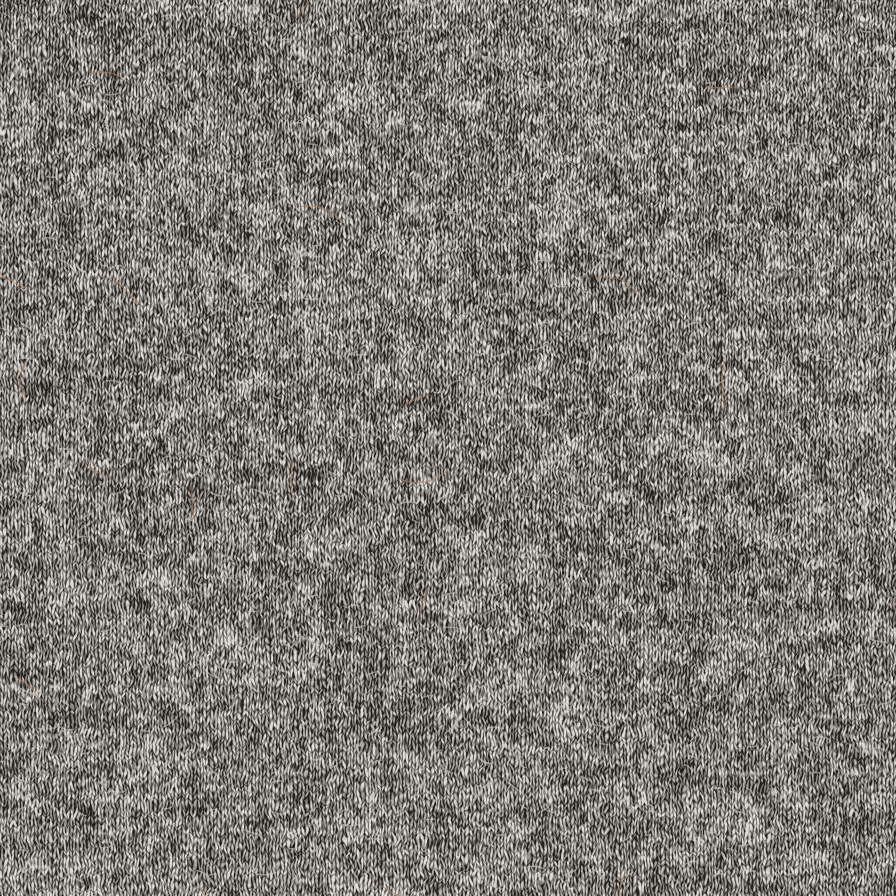
This texture is drawn by a Shadertoy shader. Its source:

```glsl
const vec2 STITCHES = vec2(128.0, 108.0);   // wales and courses per canvas
const vec3 WARM_TINT = vec3(0.013, -0.003, -0.017);
const vec3 PALE_FIBRE = vec3(0.81, 0.80, 0.77);
const vec3 RUST_FIBRE = vec3(0.70, 0.51, 0.37);

float hash(vec2 p) {
    vec3 q = fract(vec3(p.xyx) * 0.1031);
    q += dot(q, q.yzx + 33.33);
    return fract((q.x + q.y) * q.z);
}

float noise(vec2 p) {
    vec2 i = floor(p), f = fract(p);
    f = f * f * (3.0 - 2.0 * f);
    return mix(mix(hash(i), hash(i + vec2(1, 0)), f.x),
               mix(hash(i + vec2(0, 1)), hash(i + vec2(1, 1)), f.x), f.y);
}

float fbm(vec2 p) {
    float sum = 0.0, amp = 0.5;
    for (int i = 0; i < 4; i++) {
        sum += amp * noise(p);
        p = p * 2.03 + 17.3;
        amp *= 0.5;
    }
    return sum / 0.9375;
}

vec2 rotate(vec2 p, float angle) {
    float c = cos(angle), s = sin(angle);
    return vec2(c * p.x - s * p.y, s * p.x + c * p.y);
}

// Brightness of the slanted V legs, with mottled yarn and loose fuzz
float knitTone(vec2 uv) {
    vec2 wobble = vec2(noise(uv * 95.0), noise(uv * 95.0 + 71.0)) - 0.5;
    vec2 st = uv * STITCHES + wobble * vec2(0.5, 1.0);
    float side = abs(fract(st.x) - 0.5);
    float leg = floor(st.x * 2.0);
    float y = st.y - side * 1.7 + 0.5 * (hash(vec2(leg, floor(st.y))) - 0.5);
    float course = floor(y);

    vec2 d = vec2((side - 0.25) / 0.25, (fract(y) - 0.5) / 0.58);
    float loopShape = 1.0 - smoothstep(0.4, 1.2, length(d));

    float yarn = noise(vec2(st.x * 0.4, course * 7.0)) - 0.5;
    float strand = hash(vec2(leg, course + 300.0)) - 0.5;
    float patches = fbm(uv * vec2(19.0, 52.0)) - 0.5;
    float fuzz = noise(rotate(uv, 0.6) * vec2(440.0, 210.0))
               + noise(rotate(uv, -0.7) * vec2(450.0, 200.0)) - 1.0;
    float tuft = smoothstep(0.64, 0.88, fbm(uv * vec2(60.0, 95.0) + 9.0));

    float contrast = 0.58 * (1.0 - 0.5 * tuft);
    return 0.422 + contrast * (loopShape - 0.5) + 0.18 * yarn + 0.24 * strand
         + 0.17 * patches + 0.32 * fuzz + 0.24 * tuft;
}

// One curved hair per grid cell, present with the given chance
float hairs(vec2 uv, float cells, float chance, float width, float seed) {
    vec2 p = uv * cells + seed;
    vec2 id = floor(p);
    vec2 jitter = vec2(hash(id + seed), hash(id + seed + 41.0)) - 0.5;
    vec2 q = fract(p) - 0.5 - jitter * 0.4;
    q = rotate(q, 6.2832 * hash(id + seed + 83.0));
    q.y += (hash(id + seed + 127.0) - 0.5) * 3.0 * q.x * q.x;
    float reach = mix(0.12, 0.25, hash(id + seed + 151.0));
    float dist = length(vec2(max(abs(q.x) - reach, 0.0), q.y)) / cells;
    float pixel = 1.0 / iResolution.y;
    float line = 1.0 - smoothstep(width - 0.5 * pixel, width + 0.7 * pixel, dist);
    return line * step(hash(id + seed + 199.0), chance);
}

void mainImage(out vec4 fragColor, in vec2 fragCoord) {
    vec2 uv = fragCoord / iResolution.y;

    // Smooth the stitches with four samples per pixel
    float tone = 0.0;
    for (int i = 0; i < 4; i++) {
        vec2 offset = vec2(i % 2, i / 2) * 0.5 - 0.25;
        tone += 0.25 * knitTone(uv + offset / iResolution.y);
    }
    vec3 color = vec3(clamp(tone, 0.12, 0.86)) + WARM_TINT;

    // Loose pale hairs in several sizes
    for (int i = 0; i < 3; i++) {
        float layer = float(i);
        float hair = hairs(uv, 19.0 + 12.0 * layer, 0.4, 0.0008, 13.0 + 29.7 * layer);
        color = mix(color, PALE_FIBRE, 0.55 * hair);
    }

    // Sparse rust hairs
    color = mix(color, RUST_FIBRE, 0.65 * hairs(uv, 9.0, 0.2, 0.0006, 5.4));
    fragColor = vec4(color, 1.0);
}
```
